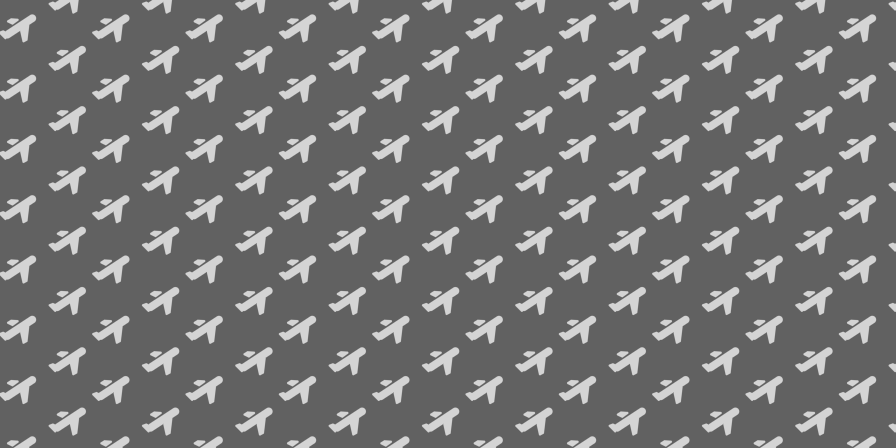
Give the GLSL for this pattern, as a Shadertoy shader.

```glsl
// Staggered rows of small light climbing airplanes on a plain dark grey ground.

const float CANVAS_HEIGHT = 576.0;          // design units down the canvas
const vec2 CELL = vec2(120.0, 77.5);        // one repeat, holding two planes
const vec2 FIRST_CENTER = vec2(22.5, 75.0);
const vec2 SECOND_CENTER = vec2(86.5, 34.5);
const vec3 GROUND_COLOR = vec3(0.38);
const vec3 PLANE_COLOR = vec3(0.83);

// Distance to a thick line with round ends
float capsule(vec2 p, vec2 a, vec2 b, float radius) {
    vec2 ap = p - a, ab = b - a;
    return length(ap - ab * clamp(dot(ap, ab) / dot(ab, ab), 0.0, 1.0)) - radius;
}

// Signed distance to a four-sided panel with rounded corners
float roundedQuad(vec2 p, vec2 a, vec2 b, vec2 c, vec2 d, float radius) {
    vec2 corner[4] = vec2[4](a, b, c, d);
    float nearest = 1e6;
    float side = 1.0;
    for (int i = 0; i < 4; i++) {
        vec2 start = corner[i], end = corner[(i + 1) % 4];
        vec2 edge = end - start, toPoint = p - start;
        nearest = min(nearest, capsule(p, start, end, 0.0));
        bvec3 crossing = bvec3(p.y >= start.y, p.y < end.y,
                               edge.x * toPoint.y > edge.y * toPoint.x);
        if (all(crossing) || !any(crossing)) side = -side;
    }
    return side * nearest - radius;
}

// Airplane climbing to the right, centered on the origin
float airplane(vec2 p) {
    float body = capsule(p, vec2(19.0, 12.5), vec2(-13.0, -8.5), 5.0);
    float tail = roundedQuad(p, vec2(-22.5, -6.0), vec2(-18.5, -4.5),
                             vec2(-11.0, -8.0), vec2(-15.5, -13.0), 1.5);
    float nearWing = roundedQuad(p, vec2(4.0, 0.0), vec2(14.0, 6.0),
                                 vec2(11.5, -15.0), vec2(7.8, -17.0), 1.5);
    float farWing = roundedQuad(p, vec2(-12.0, 8.5), vec2(-8.0, 11.0),
                                vec2(0.0, 10.5), vec2(-6.5, 5.8), 1.5);
    return min(min(body, tail), min(nearWing, farWing));
}

// Position relative to the nearest copy of a repeated center
vec2 repeatAround(vec2 p, vec2 center, vec2 cell) {
    return mod(p - center + 0.5 * cell, cell) - 0.5 * cell;
}

void mainImage(out vec4 fragColor, in vec2 fragCoord) {
    float pixel = CANVAS_HEIGHT / iResolution.y;
    vec2 p = fragCoord * pixel;

    // Two interleaved lattices
    float dist = min(airplane(repeatAround(p, FIRST_CENTER, CELL)),
                     airplane(repeatAround(p, SECOND_CENTER, CELL)));

    float coverage = 1.0 - smoothstep(-0.7 * pixel, 0.7 * pixel, dist);
    fragColor = vec4(mix(GROUND_COLOR, PLANE_COLOR, coverage), 1.0);
}
```
